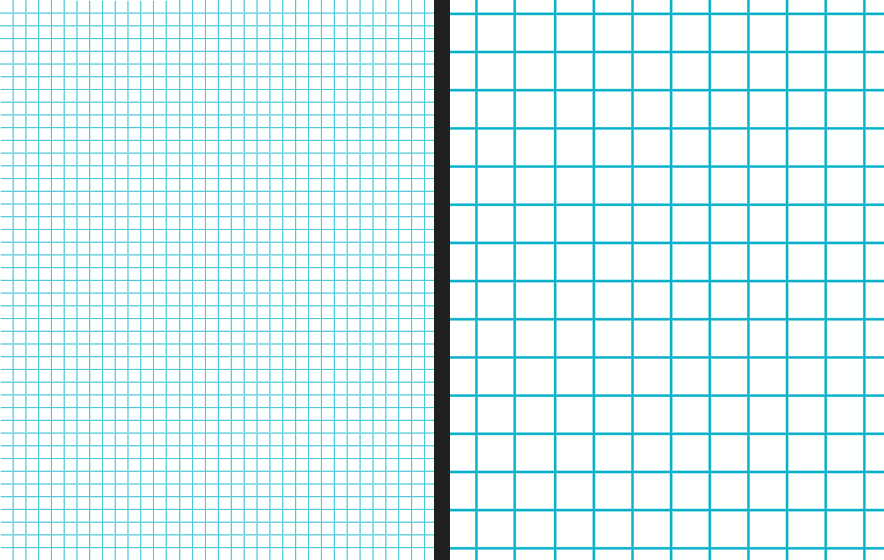
Left: the whole. Right: its middle third, enlarged.
Write a WebGL 2 fragment shader that draws this pattern.

```glsl
#version 300 es
precision highp float;
// Sheet of square graph paper: thin cyan rules, 33 across and 43 down, on white.
// Each axis finds its nearest rule by rounding; the upright rules form two
// groups of slightly different pitch, and some rules stop just short of the edge.

#define ROWS 43.0
#define LEFT_COLS 13.0
#define RIGHT_COLS 20.0
#define ROW_GRID vec2(0.02344, 0.022724)    // first rule, pitch (from the top)
#define LEFT_GRID vec2(0.03030, 0.029394)   // first rule, pitch (from the left)
#define RIGHT_GRID vec2(0.41414, 0.029680)
#define LINE_WIDTH 0.00152                  // share of the canvas height
#define EDGE_GAP 0.0016                     // where the short rules begin
#define SOFTNESS 1.2                        // edge filter, in output samples
#define PAPER vec3(0.995, 1.0, 1.0)
#define INK vec3(0.03, 0.695, 0.787)

uniform vec2 u_resolution;
out vec4 fragColor;

// Index of the nearest rule in a group of evenly spaced rules
float nearestRule(float x, vec2 grid, float count) {
    return clamp(round((x - grid.x) / grid.y), 0.0, count - 1.0);
}

// Distance to the rule with the given index
float ruleDistance(float x, vec2 grid, float index) {
    return abs(x - grid.x - index * grid.y);
}

// Share of a filter footprint covered by a rule at the given distance
float ruleCoverage(float dist, float width, float footprint) {
    float overlap = 0.5 * (width + footprint) - dist;
    return clamp(overlap, 0.0, min(width, footprint)) / footprint;
}

// Soft step from the blank edge strip into the ruled area
float pastGap(float x, float footprint) {
    return clamp((x - EDGE_GAP) / footprint + 0.5, 0.0, 1.0);
}

void main() {
    // Position from the top left corner, as shares of the canvas
    vec2 pos = gl_FragCoord.xy / u_resolution;
    pos.y = 1.0 - pos.y;
    vec2 footprint = SOFTNESS / u_resolution;
    vec2 width = LINE_WIDTH * vec2(u_resolution.y / u_resolution.x, 1.0);

    // Level rules: all but the top five start past the left edge
    float row = nearestRule(pos.y, ROW_GRID, ROWS);
    float level = ruleCoverage(ruleDistance(pos.y, ROW_GRID, row), width.y, footprint.y);
    if (row > 4.5) level *= pastGap(pos.x, footprint.x);

    // Upright rules: the later ones of the left group start below the top edge
    float leftCol = nearestRule(pos.x, LEFT_GRID, LEFT_COLS);
    float rightCol = nearestRule(pos.x, RIGHT_GRID, RIGHT_COLS);
    float left = ruleCoverage(ruleDistance(pos.x, LEFT_GRID, leftCol), width.x, footprint.x);
    float right = ruleCoverage(ruleDistance(pos.x, RIGHT_GRID, rightCol), width.x, footprint.x);
    if (leftCol > 4.5) left *= pastGap(pos.y, footprint.y);

    // Ink the paper, without darkening the crossings twice
    float ink = max(level, max(left, right));
    fragColor = vec4(mix(PAPER, INK, ink), 1.0);
}
```
